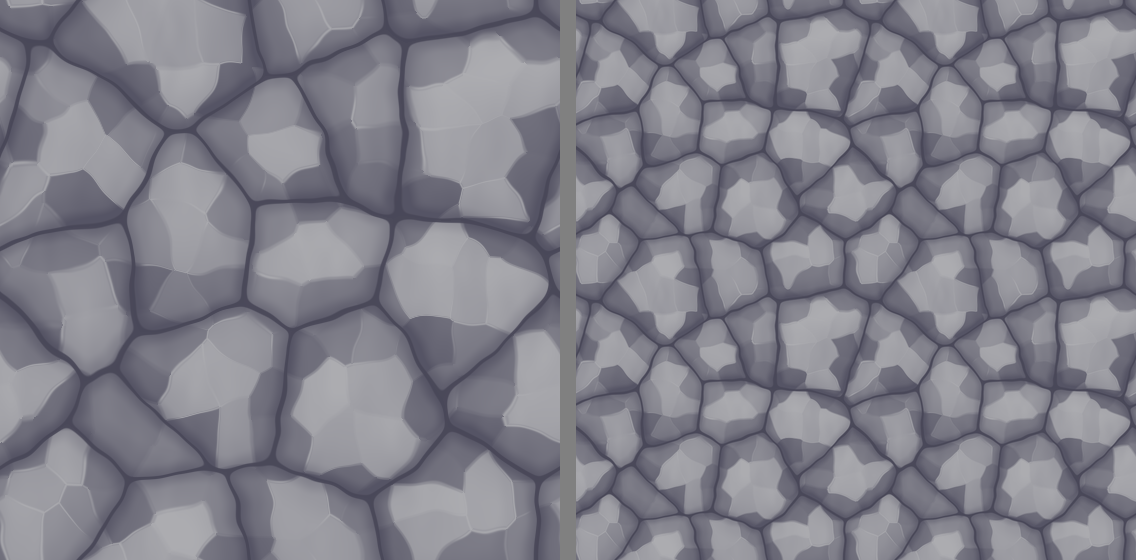
Left: one tile. Right: repeated 2 by 2.
Give the GLSL for this texture, as a WebGL 1 fragment shader.

```glsl
precision highp float;
// Tiling wall of painted grey stones with faceted faces, pale ridges and dark joints.
uniform vec2 u_resolution;

#define STONES 4.0         // stones per side, even so the stagger wraps
#define FACETS 11.0        // facets per side
#define JITTER 0.80        // irregularity of the stones
#define SIZE_SPREAD 0.40   // difference between big and small stones
#define JOINT_WIDTH 0.0022
#define BEVEL 0.041        // distance from joint to the lit plateau
#define RIDGE_WIDTH 0.0032
#define SEED 17.0
#define SHIFT vec2(0.0, 0.125) // puts the tile border through the middle of a row
#define JOINT_COLOR vec3(0.285, 0.28, 0.345)
#define SHADE_COLOR vec3(0.335, 0.33, 0.395)
#define LIGHT_COLOR vec3(0.65, 0.65, 0.67)

// Whole-number modulo, safe against rounding in the division.
vec2 wrap(vec2 cell, vec2 n) {
  return floor(cell - n * floor((cell + 0.5) / n) + 0.5);
}

vec2 hash2(vec2 p) {
  vec3 q = fract(p.xyx * vec3(0.1031, 0.1030, 0.0973));
  q += dot(q, q.yzx + 33.33);
  return fract((q.xx + q.yz) * q.zy);
}

// Value noise that wraps after n cells per axis.
float noise(vec2 uv, vec2 n) {
  vec2 p = uv * n, i = floor(p), f = p - i;
  f = f * f * (3.0 - 2.0 * f);
  float a = hash2(wrap(i, n)).x;
  float b = hash2(wrap(i + vec2(1.0, 0.0), n)).x;
  float c = hash2(wrap(i + vec2(0.0, 1.0), n)).x;
  float d = hash2(wrap(i + 1.0, n)).x;
  return mix(mix(a, b, f.x), mix(c, d, f.x), f.y);
}

vec2 warp(vec2 uv, float n) {
  return vec2(noise(uv, vec2(n)), noise(uv + 0.37, vec2(n))) - 0.5;
}

// Stone centre in xy, weight in z.
vec3 stoneSeed(vec2 cell) {
  vec2 w = wrap(cell, vec2(STONES));
  vec2 stagger = vec2(0.5 * mod(w.y, 2.0) - 0.25, 0.0);
  vec2 center = cell + 0.5 + stagger + JITTER * (hash2(w + SEED) - 0.5);
  return vec3(center, SIZE_SPREAD * hash2(w + SEED + 41.0).x);
}

// Distance to the joint (x), stone id (y), height above the stone centre (z).
vec3 stone(vec2 uv) {
  vec2 p = uv * STONES, base = floor(p), id = base;
  vec3 own = vec3(0.0);
  float best = 1e3;
  for (int j = -2; j <= 2; j++) for (int i = -2; i <= 2; i++) {
    vec2 cell = base + vec2(float(i), float(j));
    vec3 s = stoneSeed(cell);
    float power = dot(s.xy - p, s.xy - p) - s.z;
    if (power < best) { best = power; own = s; id = cell; }
  }
  // Smooth minimum over the borders rounds the corners.
  float sum = 0.0;
  for (int j = -2; j <= 2; j++) for (int i = -2; i <= 2; i++) {
    vec3 s = stoneSeed(base + vec2(float(i), float(j)));
    float gap = length(s.xy - own.xy);
    if (gap > 0.01) {
      float power = dot(s.xy - p, s.xy - p) - s.z;
      sum += exp(-50.0 * min((power - best) / (2.0 * gap), 1.5));
    }
  }
  vec2 w = wrap(id, vec2(STONES));
  return vec3(-log(sum) / 50.0 / STONES, w.x + w.y * STONES, (p.y - own.y) / STONES);
}

vec2 facetSeed(vec2 cell) {
  return cell + 0.5 + 0.85 * (hash2(wrap(cell, vec2(FACETS)) + 71.0) - 0.5);
}

// Flat tone of one facet: bright on the plateau, dim on the rim.
float facetTone(vec2 cell, float id) {
  vec3 s = stone(facetSeed(cell) / FACETS);
  float depth = abs(s.y - id) < 0.5 ? s.x : 0.0;
  vec2 r = hash2(wrap(cell, vec2(FACETS)) + id * 5.0 + 3.0);
  float plateau = smoothstep(BEVEL - 0.010, BEVEL + 0.010, depth + 0.022 * (r.y - 0.5));
  return mix(0.20 + 0.38 * r.x, 0.80 + 0.28 * r.x, plateau);
}

void main() {
  vec2 uv = gl_FragCoord.xy / u_resolution + SHIFT;
  vec2 p = uv + 0.024 * warp(uv, 9.0) + 0.009 * warp(uv, 26.0);
  vec3 s = stone(p);

  // Nearest facet and the neighbour across its closest border.
  vec2 q = (p + 0.03 * warp(uv + 0.2, 12.0)) * FACETS;
  vec2 base = floor(q), cellA = base, cellB = base, seedA = base;
  float best = 1e3, border = 1e3;
  for (int j = -1; j <= 1; j++) for (int i = -1; i <= 1; i++) {
    vec2 cell = base + vec2(float(i), float(j)), c = facetSeed(cell);
    float d = distance(c, q);
    if (d < best) { best = d; cellA = cell; seedA = c; }
  }
  for (int j = -2; j <= 2; j++) for (int i = -2; i <= 2; i++) {
    vec2 cell = base + vec2(float(i), float(j)), c = facetSeed(cell);
    float gap = distance(c, seedA);
    if (gap > 0.01) {
      float d = dot(0.5 * (seedA + c) - q, (c - seedA) / gap);
      if (d < border) { border = d; cellB = cell; }
    }
  }
  border /= FACETS;
  float toneA = facetTone(cellA, s.y), toneB = facetTone(cellB, s.y);

  // Facets with soft borders, over a rounded body lit from above.
  float patches = noise(uv + 0.11, vec2(7.0));
  float soft = mix(0.002, 0.008, patches);
  float tone = mix(toneA, toneB, 0.5 - 0.5 * smoothstep(0.0, soft, border));
  tone = mix(tone, 0.25 + 0.75 * smoothstep(0.0, 0.09, s.x), 0.18);
  tone += 0.55 * clamp(s.z, -0.15, 0.15) - 0.24 * (1.0 - smoothstep(0.0, 0.030, s.x));

  // Pale ridges where a facet meets the plateau.
  float ridge = 1.0 - smoothstep(0.0, RIDGE_WIDTH * (0.5 + patches), border);
  ridge *= smoothstep(0.010, 0.030, s.x) * smoothstep(0.3, 0.65, noise(uv, vec2(13.0)));
  tone = mix(tone, 1.08, 0.75 * ridge * smoothstep(0.4, 0.75, max(toneA, toneB)));

  // Broad washes and faint brush streaks.
  tone += 0.12 * (patches - 0.5) + 0.06 * (noise(p, vec2(40.0, 14.0)) - 0.5);
  vec3 color = mix(SHADE_COLOR, LIGHT_COLOR, clamp(tone, 0.0, 1.08));

  float width = JOINT_WIDTH * (0.5 + noise(uv + 0.5, vec2(10.0)));
  float joint = 1.0 - smoothstep(width, width + 0.003, s.x);
  gl_FragColor = vec4(mix(color, JOINT_COLOR, 0.94 * joint), 1.0);
}
```
